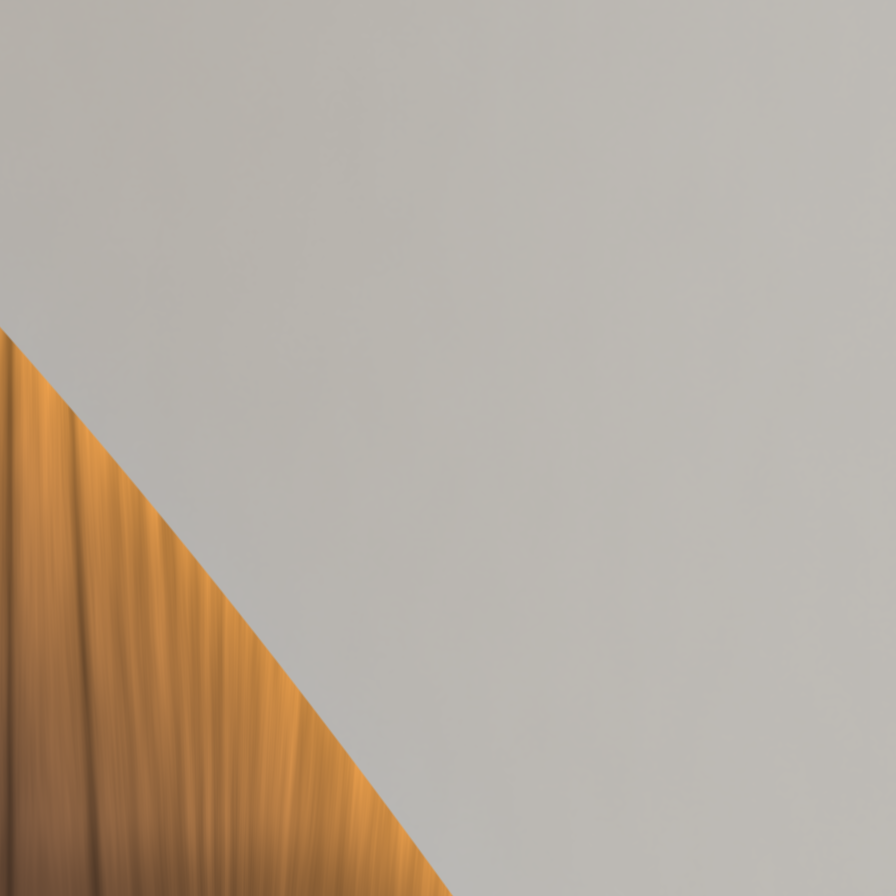
Write a three.js fragment shader that draws this background.

```glsl
varying vec2 vUv;

vec2 hashGradient(vec2 cell) {
  vec2 p = vec2(dot(cell, vec2(127.1, 311.7)), dot(cell, vec2(269.5, 183.3)));
  return 2.0 * fract(sin(p) * 43758.5) - 1.0;
}

float gradientNoise(vec2 p) {
  vec2 i = floor(p);
  vec2 f = p - i;
  vec2 u = f * f * f * (f * (f * 6.0 - 15.0) + 10.0);
  float bottom = mix(dot(hashGradient(i), f),
                     dot(hashGradient(i + vec2(1.0, 0.0)), f - vec2(1.0, 0.0)), u.x);
  float top = mix(dot(hashGradient(i + vec2(0.0, 1.0)), f - vec2(0.0, 1.0)),
                  dot(hashGradient(i + 1.0), f - 1.0), u.x);
  return mix(bottom, top, u.y);
}

float band(float x, float center, float width) {
  float t = (x - center) / width;
  return exp(-t * t);
}

// Signed distance to the gently bowed edge, positive on the wood
float woodDistance(vec2 p) {
  float slope = -1.13 - 0.5 * p.x;
  float edge = 0.635 - 1.13 * p.x - 0.25 * p.x * p.x;
  return (edge - p.y) / sqrt(1.0 + slope * slope);
}

vec3 wallColor(vec2 p, float dist) {
  vec3 color = mix(vec3(0.708, 0.690, 0.665), vec3(0.743, 0.731, 0.710),
                   smoothstep(-0.1, 1.0, p.x + 0.1 * (0.5 - p.y)));
  // Cool tint beside the wood
  color += vec3(-0.004, 0.004, 0.016) * exp(dist * 12.0);
  // Faint plaster mottling
  float mottle = gradientNoise(p * vec2(24.0, 10.0)) + 0.7 * gradientNoise(p * 110.0);
  return color + 0.005 * mottle;
}

vec3 woodColor(vec2 p, float dist) {
  // Grain leans one way at the left and the other at the right
  float lean = 0.055 * smoothstep(0.02, 0.09, p.x) - 0.13 * smoothstep(0.18, 0.33, p.x);
  float x = p.x + lean * (p.y - 0.4) + 0.002 * gradientNoise(p * vec2(9.0, 5.0));

  // Warm light falls off away from the edge
  float glow = exp(-max(dist, 0.0) * 15.0);
  float depth = smoothstep(0.0, 0.42, dist);
  vec3 color = mix(vec3(0.655, 0.445, 0.245), vec3(0.455, 0.325, 0.235), depth);
  color = mix(color, vec3(0.85, 0.575, 0.265), glow * 0.85);

  // Broad ribs and layered fine grain
  float ribs = sin(x * 228.0 + 2.0 * gradientNoise(vec2(x * 16.0, p.y * 1.5)));
  float ribMask = smoothstep(0.08, 0.14, x) * (1.0 - 0.6 * smoothstep(0.27, 0.34, x));
  float grain = 0.0;
  float weight = 0.13;
  float frequency = 38.0;
  for (int i = 0; i < 4; i++) {
    grain += weight * gradientNoise(vec2(x * frequency, p.y * (2.0 + frequency * 0.03)));
    weight *= 0.72;
    frequency *= 2.1;
  }
  float shade = 1.0 + grain + 0.055 * ribs * ribMask;

  // Dark seams and the pale strip between them
  shade -= 0.24 * band(x, 0.011, 0.005) + 0.21 * band(x, 0.086, 0.006);
  shade += 0.10 * band(x, 0.045, 0.022) + 0.10 * band(x, 0.103, 0.010);
  shade += 0.12 * band(x, 0.345, 0.006) * smoothstep(0.28, 0.12, p.y);
  shade *= 1.0 - 0.14 * smoothstep(0.10, 0.0, p.y) * smoothstep(0.0, 0.12, dist);
  return color * shade;
}

void main() {
  float dist = woodDistance(vUv);
  vec3 color = mix(wallColor(vUv, min(dist, 0.0)), woodColor(vUv, dist),
                   smoothstep(-0.0015, 0.0015, dist));
  gl_FragColor = vec4(color, 1.0);
}
```
